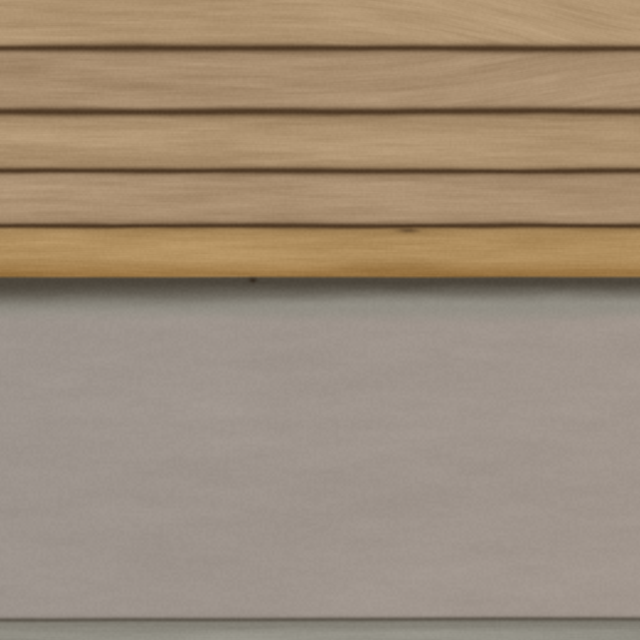
Give the GLSL for this texture, as a three.js fragment shader.

```glsl
varying vec2 vUv;

const vec3 TAN = vec3(0.675, 0.570, 0.445);
const vec3 HONEY = vec3(0.685, 0.555, 0.375);
const vec3 GROOVE = vec3(0.285, 0.205, 0.130);
const vec3 PANEL = vec3(0.622, 0.582, 0.550);
const vec3 SHADOW = vec3(0.300, 0.275, 0.235);
const vec3 SAGE = vec3(0.565, 0.555, 0.515);

float hash(vec2 p) {
  p = fract(p * vec2(0.1031, 0.1137));
  p += dot(p, p.yx + 33.33);
  return fract((p.x + p.y) * p.x * 17.0);
}

float noise(vec2 p) {
  vec2 i = floor(p), f = fract(p);
  f = f * f * (3.0 - 2.0 * f);
  return mix(mix(hash(i), hash(i + vec2(1.0, 0.0)), f.x),
             mix(hash(i + vec2(0.0, 1.0)), hash(i + 1.0), f.x), f.y);
}

// Layered noise centred on zero
float fbm(vec2 p) {
  float sum = 0.0, amp = 0.5;
  for (int i = 0; i < 4; i++) {
    sum += amp * (noise(p) - 0.5);
    p = p * 2.03 + 17.3;
    amp *= 0.5;
  }
  return sum;
}

float bell(float d, float width) {
  return exp(-d * d / (width * width));
}

// Height of each board's lower edge; boards narrow downwards
float edgeHeight(float i) {
  return 0.9245 - 0.099 * i + 0.00325 * i * (i - 1.0);
}

float wobble(float x, float seed) {
  return 0.004 * fbm(vec2(x * 5.0, seed * 7.1 + 3.0));
}

vec3 boardColor(vec2 uv, float id) {
  // Grain bends diagonally on the right of the upper two boards
  float bend = smoothstep(0.4, 1.0, uv.x);
  float slope = id < 0.5 ? 0.16 : (id < 1.5 ? -0.10 : 0.0);
  vec2 p = vec2(uv.x, uv.y + slope * bend * (uv.x - 0.4)) + id * 3.7;
  float broad = fbm(p * vec2(3.5, 32.0));
  float fine = fbm(p * vec2(11.0, 150.0));
  float parity = mod(id, 2.0);
  vec3 wood = mix(TAN, HONEY, smoothstep(3.4, 3.6, id));
  wood += vec3(-0.008, -0.007, -0.002) * (parity - 0.5) * 3.0;
  wood += vec3(0.11, 0.11, 0.105) * broad + vec3(0.085) * fine;
  return wood;
}

vec3 boards(vec2 uv) {
  float id = 0.0;
  for (int i = 0; i < 4; i++) {
    float fi = float(i);
    id += step(uv.y, edgeHeight(fi) + wobble(uv.x, fi));
  }
  vec3 color = boardColor(uv, id);
  // Grooves: dark core, softer fade beneath
  for (int i = 0; i < 4; i++) {
    float fi = float(i);
    float d = uv.y - edgeHeight(fi) - wobble(uv.x, fi);
    float width = 0.0055 + 0.001 * bell(fi - 1.0, 0.8) - 0.0004 * fi;
    width *= 1.0 + 0.5 * fbm(vec2(uv.x * 9.0, fi * 5.0));
    float core = bell(d, width);
    float fade = bell(d, d < 0.0 ? 0.014 : 0.009);
    color = mix(color, GROOVE, clamp(0.78 * core + 0.16 * fade, 0.0, 0.92));
  }
  // Rounded lower lip
  float lip = 1.0 - smoothstep(0.568, 0.600, uv.y);
  return color - vec3(0.085, 0.10, 0.11) * lip;
}

vec3 panel(vec2 uv) {
  vec3 color = PANEL + vec3(0.016, 0.007, 0.001) * (uv.x - 0.6);
  color += 0.035 * fbm(uv * vec2(3.0, 9.0));
  color += 0.030 * fbm(uv * vec2(12.0, 65.0));
  // Shade below the boards, deeper towards the left
  float y = uv.y + 0.010 * fbm(vec2(uv.x * 6.0, uv.y * 40.0));
  color = mix(color, SAGE, 0.85 * smoothstep(0.492, 0.520, y));
  float start = mix(0.509, 0.522, smoothstep(0.1, 0.6, uv.x));
  float shade = smoothstep(start, 0.560, y);
  color = mix(color, SHADOW, shade);
  // Seam with a paler sage strip underneath
  float seam = uv.y - 0.0315 - 0.0015 * uv.x - 0.5 * wobble(uv.x, 9.0);
  vec3 strip = SAGE + 0.10 * fbm(uv * vec2(5.0, 100.0)) + 0.01;
  color = mix(strip, color, smoothstep(-0.004, 0.002, seam));
  float seamDark = 0.68 * bell(seam, 0.0038) + 0.22 * bell(seam + 0.007, 0.010);
  return mix(color, SHADOW + 0.03, min(seamDark, 0.85));
}

float spot(vec2 uv, vec2 center, vec2 size) {
  vec2 d = (uv - center) / size;
  return exp(-dot(d, d));
}

void main() {
  vec2 uv = vUv;
  float lower = edgeHeight(4.0) + 0.5 * wobble(uv.x, 4.0);
  vec3 color = mix(panel(uv), boards(uv), smoothstep(-0.004, 0.003, uv.y - lower));
  // Small knot and nick
  color = mix(color, GROOVE, 0.55 * spot(uv, vec2(0.638, 0.640), vec2(0.016, 0.004)));
  color = mix(color, GROOVE * 0.6, 0.7 * spot(uv, vec2(0.395, 0.562), vec2(0.006, 0.004)));
  // Surface speckle
  color += 0.020 * (noise(uv * 260.0) - 0.5);
  gl_FragColor = vec4(color, 1.0);
}
```
